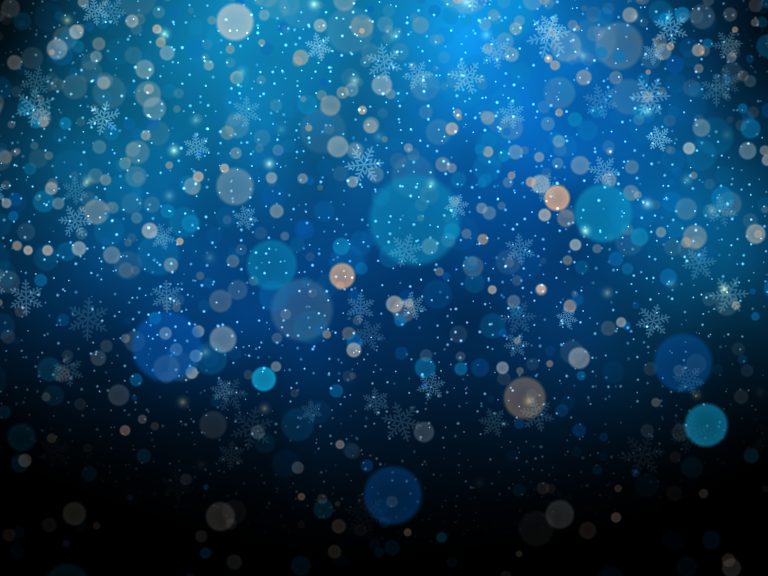
Give the GLSL for this background, as a Shadertoy shader.

```glsl
// Winter night backdrop: blue glow from above, drifting bokeh, snowflakes and fine dust.

const vec3 DEEP_BLUE = vec3(0.008, 0.125, 0.235);
const vec3 CYAN_GLOW = vec3(0.055, 0.43, 0.53);
const vec3 ROYAL_GLOW = vec3(0.0, 0.13, 0.30);
const vec3 TEAL_GLOW = vec3(0.01, 0.17, 0.19);
const vec3 AZURE = vec3(0.02, 0.36, 0.72);
const vec3 AQUA = vec3(0.05, 0.58, 0.76);
const vec3 PEACH = vec3(0.93, 0.70, 0.54);
const vec3 PEARL = vec3(0.72, 0.77, 0.79);
const vec3 ICE = vec3(0.65, 0.87, 0.97);
const vec3 GOLD = vec3(0.85, 0.72, 0.42);
const int BOKEH_LAYERS = 11;
const int FLAKE_LAYERS = 3;
const int DUST_LAYERS = 4;
const float PI = 3.14159;

vec3 hash3(vec2 p) {
    vec3 q = fract(p.xyx * vec3(0.1031, 0.1030, 0.0973));
    q += dot(q, q.yxz + 33.33);
    return fract((q.xxy + q.yzz) * q.zyx);
}

float noise(vec2 p) {
    vec2 i = floor(p), f = fract(p);
    f = f * f * (3.0 - 2.0 * f);
    return mix(mix(hash3(i).x, hash3(i + vec2(1, 0)).x, f.x),
               mix(hash3(i + vec2(0, 1)).x, hash3(i + vec2(1, 1)).x, f.x), f.y);
}

mat2 rotation(float a) {
    return mat2(cos(a), sin(a), -sin(a), cos(a));
}

float glow(vec2 p, vec2 center, vec2 spread) {
    vec2 d = (p - center) / spread;
    return exp(-dot(d, d));
}

// Darkness rises from the floor, most of all in the corners
float litArea(vec2 p) {
    float side = abs(p.x - 0.68) / 0.67;
    float ground = smoothstep(0.01, 0.42, p.y - 0.17 * side * side);
    float corners = smoothstep(0.72, 1.04, side) * smoothstep(0.62, 1.0, p.y);
    return ground * (1.0 - 0.85 * corners);
}

vec3 backdrop(vec2 p) {
    vec3 col = DEEP_BLUE;
    col += CYAN_GLOW * glow(p, vec2(0.58, 1.02), vec2(0.43, 0.30));
    col += TEAL_GLOW * glow(p, vec2(0.22, 0.76), vec2(0.26, 0.22));
    col += ROYAL_GLOW * glow(p, vec2(0.94, 0.76), vec2(0.25, 0.32));
    col += ROYAL_GLOW * 0.7 * glow(p, vec2(0.42, 0.53), vec2(0.30, 0.23));
    col += TEAL_GLOW * 0.8 * glow(p, vec2(1.22, 0.60), vec2(0.20, 0.26));
    float haze = 0.65 * noise(p * 5.0 + 3.0) + 0.35 * noise(p * 11.0);
    return col * (0.7 + 0.6 * haze) * litArea(p);
}

// Lens disc with a slightly brighter rim
vec3 disc(vec3 col, vec2 p, vec2 center, float radius, vec3 tint, float alpha) {
    float d = length(p - center);
    float soft = 0.08 * radius + 1.0 / iResolution.y;
    float body = 1.0 - smoothstep(radius - soft, radius + soft, d);
    float rim = mix(0.8, 1.0, min(d * d / (radius * radius), 1.0));
    return mix(col, tint, alpha * body * rim);
}

// The few large lights that anchor the composition
vec3 featureLights(vec3 col, vec2 p) {
    col = disc(col, p, vec2(0.720, 0.618), 0.078, AQUA, 0.55);
    col = disc(col, p, vec2(1.047, 0.630), 0.050, AQUA, 0.65);
    col = disc(col, p, vec2(0.472, 0.540), 0.043, AQUA, 0.50);
    col = disc(col, p, vec2(0.290, 0.398), 0.060, AZURE, 0.55);
    col = disc(col, p, vec2(1.186, 0.370), 0.050, AZURE, 0.42);
    col = disc(col, p, vec2(0.682, 0.140), 0.050, AZURE, 0.36);
    col = disc(col, p, vec2(1.226, 0.262), 0.037, AQUA, 0.60);
    col = disc(col, p, vec2(0.458, 0.342), 0.021, AQUA, 0.95);
    col = disc(col, p, vec2(0.408, 0.962), 0.032, PEARL, 0.85);
    col = disc(col, p, vec2(0.911, 0.309), 0.036, PEACH, 0.36);
    col = disc(col, p, vec2(0.594, 0.521), 0.022, PEACH, 0.75);
    return disc(col, p, vec2(0.967, 0.656), 0.022, PEACH, 0.85);
}

// Each layer is a turned grid with at most one disc inside each cell
vec3 bokeh(vec3 col, vec2 p) {
    for (int i = 0; i < BOKEH_LAYERS; i++) {
        float depth = float(i) / float(BOKEH_LAYERS - 1);
        float cell = mix(0.23, 0.045, sqrt(depth));
        mat2 turn = rotation(1.7 * float(i) + 0.4);
        vec2 id = floor(turn * p / cell);
        vec3 place = hash3(id + 37.0 * float(i) + 200.0);
        vec3 look = hash3(id + 53.0 * float(i) + 411.0);
        vec2 center = (id + 0.25 + 0.5 * place.xy) * cell * turn;
        float density = mix(0.14, 0.62, smoothstep(0.15, 0.95, center.y));
        float shown = step(place.z, density) * (0.3 + 0.7 * litArea(center));
        vec3 cool = mix(AZURE, AQUA, look.y);
        vec3 warm = mix(PEACH, PEARL, look.y);
        vec3 tint = look.x < mix(0.75, 0.32, depth) ? cool : warm;
        float alpha = mix(0.12, mix(0.35, 0.85, depth), look.z * look.z);
        col = disc(col, p, center, cell * mix(0.10, 0.24, look.y), tint, alpha * shown);
    }
    return col;
}

// Six mirrored arms, each with three pairs of twigs
float snowflake(vec2 p, float radius) {
    float a = mod(atan(p.y, p.x) + PI / 6.0, PI / 3.0) - PI / 6.0;
    vec2 q = length(p) / radius * vec2(cos(a), abs(sin(a)));
    float d = length(q - vec2(clamp(q.x, 0.0, 1.0), 0.0));
    for (int i = 0; i < 3; i++) {
        float root = 0.28 + 0.23 * float(i);
        vec2 b = q - vec2(root, 0.0), dir = vec2(0.5, 0.866);
        d = min(d, length(b - dir * clamp(dot(b, dir), 0.0, 0.34 - 0.22 * root)));
    }
    return 1.0 - smoothstep(0.0, 0.035 + 1.2 / (iResolution.y * radius), d);
}

vec3 snow(vec3 col, vec2 p) {
    for (int i = 0; i < FLAKE_LAYERS; i++) {
        float cell = 0.17 - 0.02 * float(i);
        mat2 turn = rotation(0.6 + 1.1 * float(i));
        vec2 id = floor(turn * p / cell);
        vec3 h = hash3(id + 71.0 * float(i) + 90.0);
        vec2 center = (id + 0.25 + 0.5 * h.xy) * cell * turn;
        float shown = step(h.z, 0.45) * litArea(center) * mix(0.15, 0.6, center.y * h.x);
        col = mix(col, ICE, shown * snowflake(rotation(h.y * PI) * (p - center), cell * mix(0.13, 0.23, h.y)));
    }
    // Fine dust, with a softer golden glint in the widest layer
    for (int i = 0; i < DUST_LAYERS; i++) {
        float cell = i == 0 ? 0.12 : 0.036 - 0.004 * float(i);
        mat2 turn = rotation(2.3 * float(i) + 0.9);
        vec2 id = floor(turn * p / cell);
        vec3 h = hash3(id + 29.0 * float(i) + 310.0);
        vec2 center = (id + 0.2 + 0.6 * h.xy) * cell * turn;
        float size = i == 0 ? 0.018 : mix(0.0022, 0.004, h.x);
        float spark = pow(max(1.0 - length(p - center) / size, 0.0), i == 0 ? 2.5 : 1.0);
        col += (i == 0 ? GOLD : ICE) * spark * step(h.z, 0.45) * litArea(center) * mix(0.2, 0.9, h.y);
    }
    return col;
}

void mainImage(out vec4 fragColor, in vec2 fragCoord) {
    // Height spans 0 to 1; width is scaled to a 4:3 frame
    vec2 p = fragCoord / iResolution.xy * vec2(4.0 / 3.0, 1.0);
    vec3 col = backdrop(p);
    col = bokeh(col, p);
    col = featureLights(col, p);
    col = snow(col, p);
    fragColor = vec4(clamp(col, 0.0, 1.0), 1.0);
}
```
